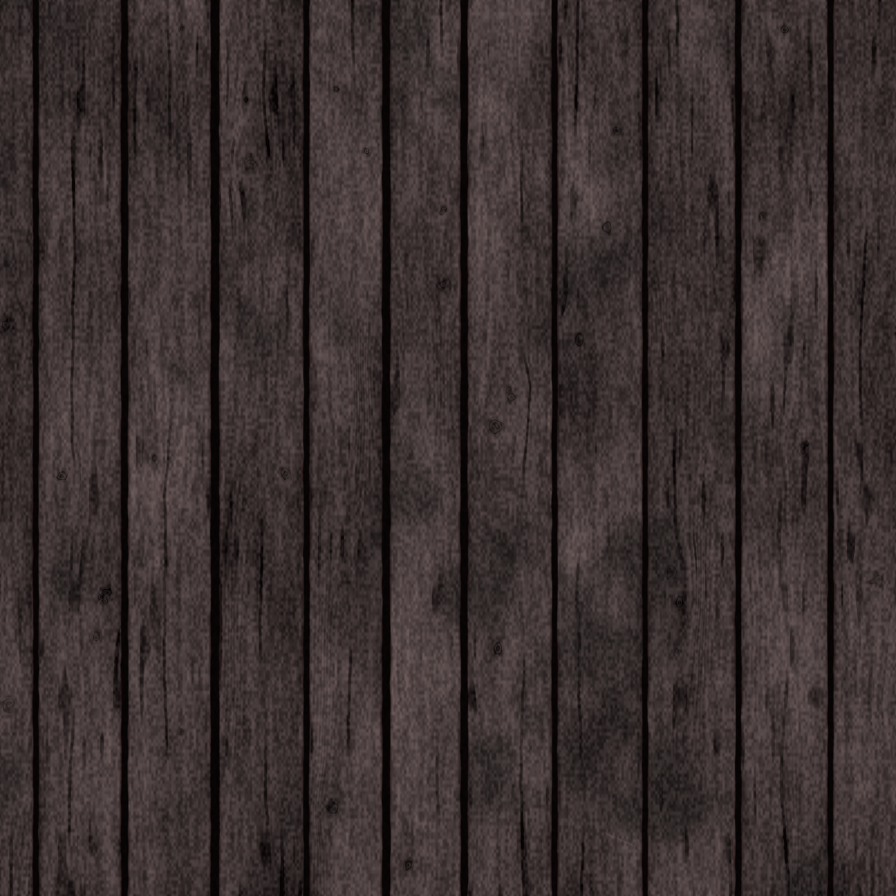
A Shadertoy shader for this texture:

```glsl
const int BOARDS = 10;
const float GROOVES[BOARDS] = float[BOARDS](0.040, 0.139, 0.240, 0.342, 0.431,
                                            0.518, 0.619, 0.720, 0.824, 0.927);
const float GROOVE_HALF_WIDTH = 0.0044;
const int KNOTS_PER_BOARD = 3;
const int SCRATCHES = 5;
const vec3 DARK_WOOD = vec3(0.06, 0.04, 0.04);
const vec3 LIGHT_WOOD = vec3(0.37, 0.31, 0.31);
const vec3 GROOVE_COLOR = vec3(0.030, 0.016, 0.017);
const vec3 RIM_COLOR = vec3(0.17, 0.09, 0.09);
const vec3 GRIME_COLOR = vec3(0.12, 0.11, 0.105);
const float BASE_TONE = 0.65;
const float FIBRE_STRENGTH = 0.42;
const float SPECKLE_STRENGTH = 0.42;
const float STAIN_STRENGTH = 0.80;
const float RING_STRENGTH = 0.055;

float hash(vec2 p) {
    vec3 q = fract(p.xyx * vec3(0.1031, 0.1030, 0.0973));
    q += dot(q, q.yzx + 33.33);
    return fract((q.x + q.y) * q.z);
}

float noise(vec2 p) {
    vec2 cell = floor(p), f = fract(p);
    f = f * f * (3.0 - 2.0 * f);
    return mix(mix(hash(cell), hash(cell + vec2(1, 0)), f.x),
               mix(hash(cell + vec2(0, 1)), hash(cell + vec2(1, 1)), f.x), f.y);
}

float fbm(vec2 p) {
    float sum = 0.0, amplitude = 0.533;
    for (int i = 0; i < 4; i++) {
        sum += amplitude * noise(p);
        p = p * 2.03 + 17.3;
        amplitude *= 0.5;
    }
    return sum;
}

// Pale, short, slanted marks across the boards
float scratches(vec2 uv, float pixel) {
    float mask = 0.0;
    for (int i = 0; i < SCRATCHES; i++) {
        float k = float(i);
        vec2 d = uv - vec2(hash(vec2(k, 71.0)), hash(vec2(k, 83.0)));
        float angle = 3.14159 * hash(vec2(k, 97.0));
        vec2 along = vec2(cos(angle), sin(angle));
        float halfLength = mix(0.01, 0.03, hash(vec2(k, 59.0)));
        float t = clamp(dot(d, along), -halfLength, halfLength);
        mask = max(mask, 1.0 - smoothstep(0.0004, 0.0008 + pixel, length(d - along * t)));
    }
    return mask * noise(uv * 160.0);
}

void mainImage(out vec4 fragColor, in vec2 fragCoord) {
    vec2 uv = fragCoord / iResolution.xy;
    float pixel = 1.0 / iResolution.y;

    // Find the board and its nearest groove
    float left = GROOVES[BOARDS - 1] - 1.0, right = GROOVES[0] + 1.0;
    float board = 0.0, gap = 1.0, side = 1.0, grooveId = 0.0;
    for (int i = 0; i < BOARDS; i++) {
        float d = uv.x - GROOVES[i];
        if (abs(d) < gap) { gap = abs(d); side = sign(d); grooveId = float(i); }
        if (d > 0.0) { left = GROOVES[i]; board = mod(float(i + 1), float(BOARDS)); }
        else right = min(right, GROOVES[i]);
    }
    float width = right - left;
    vec2 p = vec2(uv.x - left, uv.y);
    vec2 seed = vec2(37.0 * board + 5.0, 19.0 * board);

    // Knots darken the wood and push the grain aside
    vec2 grain = p;
    float knot = 0.0;
    for (int i = 0; i < KNOTS_PER_BOARD; i++) {
        vec2 key = vec2(board * 7.0 + float(i), 11.0);
        float radius = mix(0.003, 0.010, hash(key + 3.0));
        vec2 center = vec2(width * mix(0.2, 0.8, hash(key)), hash(key + 29.0));
        vec2 d = p - center;
        vec2 spread = d / (radius * vec2(2.5, 5.0));
        grain.x -= 0.75 * d.x * exp(-dot(spread, spread));
        float r = length(d * vec2(1.0, 0.8)) / radius + 0.8 * (noise(p * 180.0 + seed) - 0.5);
        float core = (1.0 - smoothstep(0.45, 1.25, r)) * (0.75 + 0.25 * sin(r * 14.0));
        knot = max(knot, core * mix(0.5, 1.0, hash(key + 47.0)));
    }
    grain.x += 0.007 * (fbm(p * vec2(8.0, 6.0) + seed) - 0.5);

    // Fibres, contour rings and fine roughness
    float fibre = 0.6 * noise(grain * vec2(210.0, 16.0) + seed)
                + 0.4 * noise(grain * vec2(380.0, 45.0) + seed);
    float speckle = noise(uv * vec2(400.0, 260.0));
    float stain = fbm(p * vec2(9.0, 5.0) + seed * 1.7);
    float contour = noise(grain * vec2(24.0, 3.5) + seed);
    float rings = sin(75.0 * contour + 3.0 * fibre) * smoothstep(0.35, 0.65, noise(p * vec2(12.0, 4.0) + seed));
    float tone = BASE_TONE + 0.08 * (hash(seed) - 0.5);
    tone += FIBRE_STRENGTH * (fibre - 0.5) + SPECKLE_STRENGTH * (speckle - 0.5);
    tone += STAIN_STRENGTH * (stain - 0.5) + RING_STRENGTH * rings;

    // Dark dashes and one long broken crack per board
    float dash = smoothstep(0.74, 0.93, noise(grain * vec2(150.0, 18.0) + seed + 61.0));
    dash *= smoothstep(0.35, 0.65, noise(p * vec2(14.0, 7.0) + seed + 23.0));
    float crackX = width * mix(0.25, 0.75, hash(seed + 9.0)) + 0.016 * (fbm(vec2(p.y * 7.0, board * 13.0)) - 0.5);
    float crack = 1.0 - smoothstep(0.0005, 0.0016 + pixel, abs(grain.x - crackX));
    crack *= smoothstep(0.45, 0.7, noise(vec2(p.y * 9.0, board * 31.0)));
    tone -= 0.40 * dash + 0.45 * crack + 0.55 * knot;
    tone += 0.35 * scratches(uv, pixel);
    tone -= 0.16 * exp(-gap / 0.007);
    vec3 color = mix(DARK_WOOD, LIGHT_WOOD, clamp(tone, -0.1, 1.15));

    // Grey-black grime in soft patches
    float grime = smoothstep(0.56, 0.80, fbm(uv * vec2(11.0, 8.0) + 43.0));
    color = mix(color, GRIME_COLOR * (0.5 + speckle), 0.55 * grime);

    // Grooves with worn, reddish rims
    float halfWidth = GROOVE_HALF_WIDTH * mix(0.7, 1.15, hash(vec2(grooveId, 5.0)));
    halfWidth += 0.0012 * (noise(vec2(uv.y * 55.0, grooveId * 9.0 + side)) - 0.5);
    float rim = 1.0 - smoothstep(0.0, 0.0012 + pixel, abs(gap - halfWidth - 0.0006));
    color = mix(color, RIM_COLOR, 0.6 * rim * noise(vec2(uv.y * 40.0, grooveId + 3.0 * side)));
    float groove = 1.0 - smoothstep(halfWidth - pixel, halfWidth + pixel, gap);
    color = mix(color, GROOVE_COLOR * (0.6 + 0.8 * speckle), groove);
    fragColor = vec4(color, 1.0);
}
```
